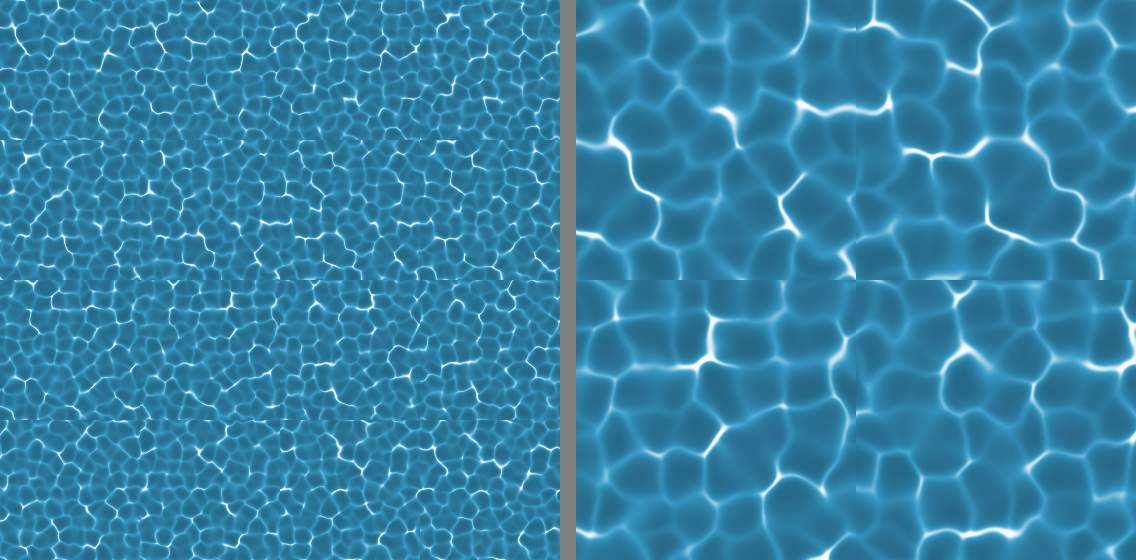
Left, the full canvas; right, a detail of the centre.
Reproduce this texture procedurally as a Shadertoy shader.

```glsl
// Flipbook sheet of pool-water caustics: 4 x 4 frames of a slowly shifting web of light.

const float TAU = 6.2831853;
const float FRAMES = 4.0;         // frames across and down
const float CELLS = 10.0;         // light cells across one frame (even, so rows stagger)
const float DRIFT = 0.30;         // reach of each cell centre's orbit
const float SIZE_SPREAD = 0.05;   // variation of cell size
const float WARP = 0.40;          // bending of the filaments
const float SHARP_FOCUS = 9.0;    // narrow filaments
const float SOFT_FOCUS = 3.5;     // wide halos
const float SHARP_SHARE = 0.36;   // filaments against halos
const float SHARP_VARIATION = 0.6; // how far focus fades in and out
const float GLINT_START = 1.75;
const float GLINT_FULL = 4.2;
const vec3 DEEP = vec3(0.143, 0.397, 0.520);
const vec3 AQUA = vec3(0.215, 0.605, 0.775);
const vec3 GLINT = vec3(0.960, 0.985, 1.000);

vec3 hash3(vec2 p) {
    vec3 q = fract(p.xyx * vec3(0.1031, 0.1030, 0.0973));
    q += dot(q, q.yxz + 33.33);
    return fract((q.xxy + q.yzz) * q.zyx);
}

// Gradient at a lattice corner; it wraps at the frame edge and turns with phase.
vec2 cornerGradient(vec2 corner, float seed, float phase) {
    float angle = TAU * hash3(mod(corner, CELLS) + seed).x + phase;
    return vec2(cos(angle), sin(angle));
}

float gradientNoise(vec2 p, float seed, float phase) {
    vec2 i = floor(p), f = fract(p);
    vec2 u = f * f * f * (f * (f * 6.0 - 15.0) + 10.0);
    vec2 e = vec2(1.0, 0.0);
    float a = dot(cornerGradient(i, seed, phase), f);
    float b = dot(cornerGradient(i + e.xy, seed, phase), f - e.xy);
    float c = dot(cornerGradient(i + e.yx, seed, phase), f - e.yx);
    float d = dot(cornerGradient(i + e.xx, seed, phase), f - e.xx);
    return mix(mix(a, b, u.x), mix(c, d, u.x), u.y);
}

// Weighted spread of the cell centres: zero inside a cell, high between cells.
float spread(vec4 sums) {
    vec2 mean = sums.xy / sums.w;
    return sums.z / sums.w - dot(mean, mean);
}

// Light intensity with an average near 1.
float caustics(vec2 p, float phase, float sharpShare) {
    vec2 cell = floor(p);
    vec4 sharpSums = vec4(0.0), softSums = vec4(0.0);
    for (int y = -2; y <= 2; y++) {
        for (int x = -2; x <= 2; x++) {
            vec2 site = cell + vec2(x, y);
            vec3 rnd = hash3(mod(site, CELLS) + 17.0);
            float cycles = 1.0 + step(0.6, rnd.z);
            vec2 orbit = DRIFT * sin(TAU * rnd.xy + phase * cycles);
            float stagger = 0.5 * mod(site.y, 2.0) - 0.25;
            vec2 r = site + vec2(0.5 + stagger, 0.5) + orbit - p;
            float d2 = dot(r, r);
            float cost = d2 + SIZE_SPREAD * rnd.z;
            vec4 moments = vec4(r, d2, 1.0);
            sharpSums += moments * exp(-SHARP_FOCUS * cost);
            softSums += moments * exp(-SOFT_FOCUS * cost);
        }
    }
    return mix(SOFT_FOCUS * spread(softSums), SHARP_FOCUS * spread(sharpSums), sharpShare);
}

void mainImage(out vec4 fragColor, in vec2 fragCoord) {
    // Frames run left to right, then top to bottom
    vec2 sheet = fragCoord / iResolution.xy * FRAMES;
    vec2 tile = floor(sheet);
    float frame = tile.x + FRAMES * (FRAMES - 1.0 - tile.y);
    float phase = TAU * frame / (FRAMES * FRAMES);

    // Bent web of light whose filaments drift in and out of focus
    vec2 p = fract(sheet) * CELLS;
    vec2 bend = vec2(gradientNoise(p, 41.0, phase), gradientNoise(p, 83.0, phase));
    float focus = SHARP_SHARE + SHARP_VARIATION * gradientNoise(p, 127.0, phase);
    float light = caustics(p + WARP * bend, phase, clamp(focus, 0.08, 0.8));

    // Water tint, then white glints where light gathers
    vec3 color = mix(DEEP, AQUA, min(0.5 * light, 1.0));
    color = mix(color, GLINT, smoothstep(GLINT_START, GLINT_FULL, light));
    fragColor = vec4(color, 1.0);
}
```
